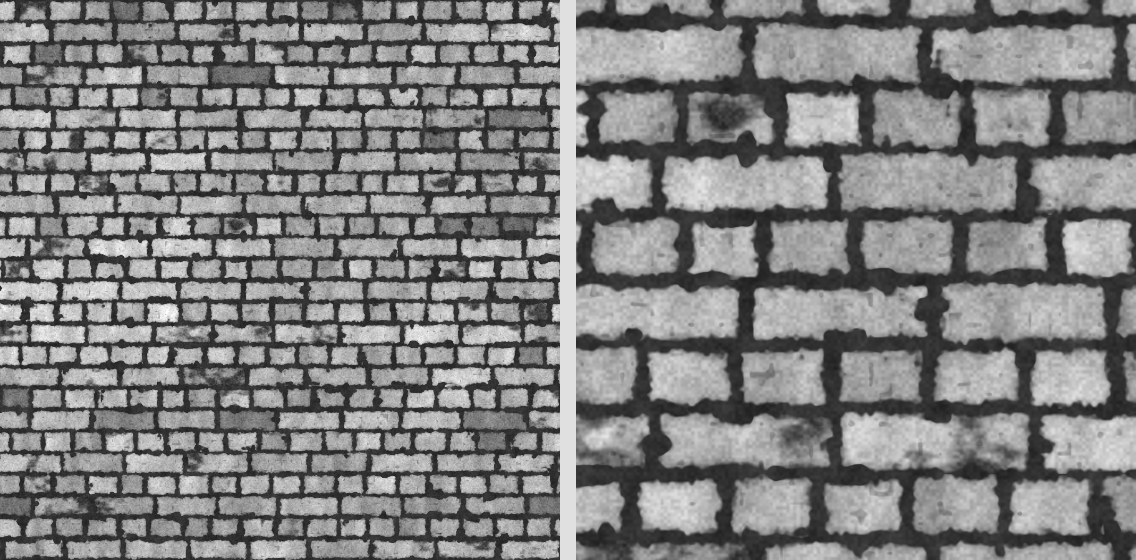
Left: the whole. Right: its middle third, enlarged.
Give the GLSL for this texture, as a WebGL 1 fragment shader.

```glsl
precision highp float;

uniform vec2 u_resolution;

// Layout, with lengths in units of one course height
const float COURSES = 26.0;
const float STRETCHERS = 9.0;
const float HEADERS = 18.0;
const float BED_JOINT = 0.195;
const float HEAD_JOINT = 0.225;
const float JOINT_JITTER = 0.26;
const float COURSE_DRIFT = 0.007;
const float CORNER_RADIUS = 0.07;
const float EDGE_SOFTNESS = 0.04;
const float EDGE_WEAR = 0.11;
const float CHIP_DEPTH = 0.16;

// Tones
const vec3 MORTAR_DARK = vec3(0.13);
const vec3 MORTAR_LIGHT = vec3(0.25);
const vec3 BRICK_DARK = vec3(0.62);
const vec3 BRICK_LIGHT = vec3(0.82);
const float DARK_BRICK_SHARE = 0.06;
const float STAINED_SHARE = 0.20;
const float STAIN_STRENGTH = 0.65;
const float MOTTLE = 0.24;
const float GRAIN = 0.13;

float hash(vec2 p) {
    vec3 q = fract(vec3(p.xyx) * vec3(0.1031, 0.1030, 0.0973));
    q += dot(q, q.yzx + 33.33);
    return fract((q.x + q.y) * q.z);
}

float noise(vec2 p) {
    vec2 i = floor(p);
    vec2 f = fract(p);
    f = f * f * (3.0 - 2.0 * f);
    float low = mix(hash(i), hash(i + vec2(1.0, 0.0)), f.x);
    float high = mix(hash(i + vec2(0.0, 1.0)), hash(i + vec2(1.0, 1.0)), f.x);
    return mix(low, high, f.y);
}

float fbm(vec2 p) {
    float sum = 0.0;
    float weight = 0.5;
    for (int k = 0; k < 4; k++) {
        sum += weight * noise(p);
        p = p * 2.03 + 17.3;
        weight *= 0.5;
    }
    return sum / 0.9375;
}

float roundedBox(vec2 p, vec2 halfSize, float radius) {
    vec2 q = abs(p) - halfSize + radius;
    return length(max(q, 0.0)) + min(max(q.x, q.y), 0.0) - radius;
}

// Position of a vertical joint, wrapping across the canvas
float jointX(float index, float row, float count, float width) {
    float wrapped = mod(index, count);
    return index * width + (hash(vec2(wrapped + 3.0, row + 51.0)) - 0.5) * JOINT_JITTER;
}

void main() {
    vec2 p = gl_FragCoord.xy / u_resolution * COURSES;
    float pixel = COURSES / min(u_resolution.x, u_resolution.y);

    // Alternating courses of stretchers and headers
    float row = floor(p.y);
    bool isHeader = mod(row, 2.0) > 0.5;
    float count = isHeader ? HEADERS : STRETCHERS;
    float width = COURSES / count;
    float shift = isHeader ? hash(vec2(row, 9.0))
                           : 0.5 * mod(row * 0.5, 2.0) - COURSE_DRIFT * row;
    float x = p.x - shift * width;

    // Brick between two uneven joints
    float index = floor(x / width);
    if (x < jointX(index, row, count, width)) index -= 1.0;
    else if (x > jointX(index + 1.0, row, count, width)) index += 1.0;
    float left = jointX(index, row, count, width);
    float right = jointX(index + 1.0, row, count, width);
    vec2 id = vec2(mod(index, count), row);
    float seed = hash(id + 7.0);
    float seed2 = hash(id + 83.0);

    vec2 local = vec2(x - 0.5 * (left + right), fract(p.y) - 0.5);
    local.y += (seed - 0.5) * 0.05 + local.x * (seed2 - 0.5) * 0.05;
    vec2 halfSize = 0.5 * vec2(right - left - HEAD_JOINT, 1.0 - BED_JOINT);
    halfSize += (vec2(seed2, hash(id + 131.0)) - 0.5) * 0.05;

    // Worn outline with occasional chips
    float d = roundedBox(local, halfSize, CORNER_RADIUS);
    d += (noise(p * 4.5) + 0.6 * noise(p * 13.0) - 0.8) * EDGE_WEAR;
    d += CHIP_DEPTH * smoothstep(0.74, 0.95, noise(p * 2.3 + 40.0));
    float soft = max(EDGE_SOFTNESS, 0.75 * pixel);
    float brickMask = 1.0 - smoothstep(-soft, soft, d);

    // Brick tone, soft vertical bands and mottling
    vec2 face = p + id * 5.7;
    vec3 brick = mix(BRICK_DARK, BRICK_LIGHT, 0.15 + 0.7 * seed);
    brick += (fbm(face * vec2(2.2, 1.3)) - 0.5) * MOTTLE;
    brick += (noise(vec2(face.x * 2.4, row)) - 0.5) * 0.09;
    brick += (noise(p * 0.16 + 5.0) - 0.5) * 0.12;
    brick *= 1.0 - 0.3 * step(1.0 - DARK_BRICK_SHARE, seed2);

    // Soot stains, pits and rubbed edges
    float stained = step(1.0 - STAINED_SHARE, hash(id + 211.0));
    float stain = stained * smoothstep(0.50, 0.78, fbm(face * vec2(1.3, 1.8) + 61.0));
    float pits = smoothstep(0.83, 0.96, noise(p * 6.5 + 23.0));
    brick *= (1.0 - STAIN_STRENGTH * stain) * (1.0 - 0.22 * pits);
    brick *= mix(0.84, 1.0, smoothstep(0.0, 0.13, -d));

    // Gritty mortar
    vec3 mortar = mix(MORTAR_DARK, MORTAR_LIGHT, fbm(p * 3.0 + 91.0));

    vec3 color = mix(mortar, brick, brickMask);
    float grain = noise(p * 19.0) + 0.5 * noise(p * 9.0 + 11.0) - 0.75;
    color += grain * GRAIN * mix(0.45, 1.0, brickMask);
    gl_FragColor = vec4(clamp(color, 0.0, 1.0), 1.0);
}
```
